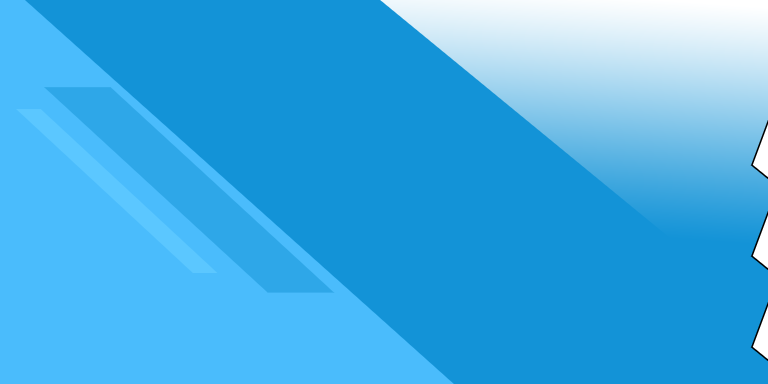
This background is drawn by a Shadertoy shader. Its source:

```glsl
// Diagonal blue panels with slanted bars, a fading white corner and outlined spikes.

// Coverage of a shape from its signed distance, softened over about one pixel.
float cover(float d) {
    return clamp(0.5 - d * iResolution.y, 0.0, 1.0);
}

// Signed distance to the left side of the line a-b, negative on the left.
float leftOf(vec2 p, vec2 a, vec2 b) {
    vec2 along = normalize(b - a);
    return dot(p - a, vec2(along.y, -along.x));
}

// Parallelogram with level ends; slope is the shift in x per unit of descent.
float slantedBar(vec2 p, vec2 topLeft, float width, float bottom, float slope) {
    float x = p.x - topLeft.x - slope * (topLeft.y - p.y);
    float sides = (abs(x - 0.5 * width) - 0.5 * width) / length(vec2(1.0, slope));
    return max(sides, max(p.y - topLeft.y, bottom - p.y));
}

// Three stacked wedges that point in from the right edge.
float spikes(vec2 p) {
    float spacing = 0.237;
    float row = clamp(round((p.y - 0.333) / spacing), -1.0, 1.0);
    vec2 q = p - vec2(1.958, 0.333 + row * spacing);
    return max(dot(q, vec2(-0.937, 0.349)), dot(q, vec2(-0.631, -0.776)));
}

void mainImage(out vec4 fragColor, in vec2 fragCoord) {
    vec2 p = fragCoord / iResolution.y;
    vec3 deepBlue = vec3(0.073, 0.576, 0.843);
    vec3 skyBlue = vec3(0.290, 0.738, 0.988);
    vec3 color = deepBlue;

    // White corner, fading down along a slightly tilted axis
    float depth = 1.0 - p.y + 0.07 * (2.0 - p.x);
    vec3 fade = mix(vec3(1.0), deepBlue, smoothstep(0.0, 1.0, depth / 0.64) * 0.3
        + 0.7 * clamp((depth - 0.02) / 0.62, 0.0, 1.0));
    color = mix(color, fade, cover(leftOf(p, vec2(1.745, 0.380), vec2(0.990, 1.0)) * -1.0));

    // Light lower-left panel
    color = mix(color, skyBlue, cover(-leftOf(p, vec2(0.065, 1.0), vec2(1.182, 0.0))));

    // Slanted bars
    float darkBar = slantedBar(p, vec2(0.115, 0.773), 0.173, 0.238, 1.088);
    float paleBar = slantedBar(p, vec2(0.042, 0.716), 0.064, 0.289, 1.078);
    color = mix(color, vec3(0.182, 0.655, 0.910), cover(darkBar));
    color = mix(color, vec3(0.357, 0.780, 1.0), cover(paleBar));

    // White spikes with a black outline
    float spike = spikes(p);
    color = mix(color, vec3(1.0), cover(spike));
    color = mix(color, vec3(0.0), cover(abs(spike) - 0.002));

    fragColor = vec4(color, 1.0);
}
```
